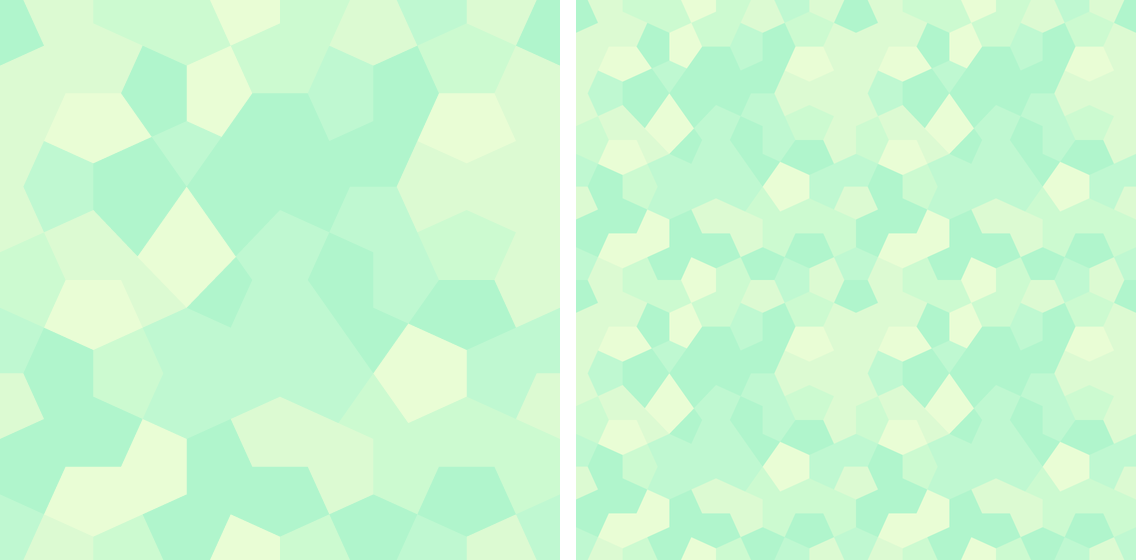
Left, the tile; right, the same tile 2 across and 2 down.
Write a Shadertoy shader that draws this pattern.

```glsl
const float TILES = 6.0;
const float SHORT_EDGE = 0.25;   // half length of the edge on even rows
const float LONG_EDGE = 0.297;   // half length of the edge on odd rows
const int SAMPLES = 4;

// Integer hash of a lattice position, 0 to 1
float hash(vec2 cell) {
    uvec2 q = uvec2(cell) * uvec2(1597334673u, 3812015801u);
    uint n = (q.x ^ q.y) * 1597334673u;
    n = (n ^ (n >> 15)) * 2246822519u;
    n ^= n >> 13;
    return float(n >> 8) / 16777216.0;
}

// Five greens, chosen by weight
vec3 palette(float pick) {
    const vec3 shades[5] = vec3[5](
        vec3(0.914, 0.992, 0.835),
        vec3(0.863, 0.980, 0.824),
        vec3(0.800, 0.980, 0.816),
        vec3(0.749, 0.973, 0.820),
        vec3(0.690, 0.961, 0.800));
    vec4 passed = step(vec4(0.13, 0.39, 0.57, 0.80), vec4(pick));
    return shades[int(dot(passed, vec4(1.0)))];
}

// Half length of the edge centred on a lattice node, seen from one tile
float halfEdge(vec2 node, vec2 tile) {
    vec2 n = mod(node, TILES);
    bool pinched = n == vec2(2.0) || n == vec2(4.0);
    bool stretched = n == vec2(2.0, 3.0) && tile.y == 2.0;
    float len = mod(n.y, 2.0) < 0.5 ? SHORT_EDGE : LONG_EDGE;
    return pinched ? 0.0 : (stretched ? -len : len);
}

// Kite with its top at the given point, y running down
bool insideKite(vec2 p, vec2 top, float height) {
    vec2 d = vec2(abs(p.x - top.x), p.y - top.y);
    return d.x < d.y * (1.0 - LONG_EDGE) && d.x < (height - d.y) * 0.97;
}

// Each tile is cut by two crossing lines; quarters join over tile sides
// into pentagons, and odd tiles are mirrored
vec2 pentagonId(vec2 p) {
    vec2 tile = floor(p);
    vec2 f = p - tile;
    bool mirrored = mod(tile.x + tile.y, 2.0) > 0.5;
    float dir = mirrored ? -1.0 : 1.0;
    if (mirrored) f.x = 1.0 - f.x;

    vec2 nearTop = tile + vec2(mirrored ? 1.0 : 0.0, 0.0);
    vec2 farTop = nearTop + vec2(dir, 0.0);
    vec2 nearLow = nearTop + vec2(0.0, 1.0);
    vec2 farLow = farTop + vec2(0.0, 1.0);

    float steepX = mix(halfEdge(nearTop, tile), 1.0 - halfEdge(farLow, tile), f.y);
    float flatY = mix(1.0 - halfEdge(nearLow, tile), halfEdge(farTop, tile), f.x);

    vec2 id;
    if (f.y < flatY)
        id = f.x < steepX ? 2.0 * nearTop + vec2(0.0, 1.0)
                          : 2.0 * farTop - vec2(dir, 0.0);
    else
        id = f.x < steepX ? 2.0 * nearLow + vec2(dir, 0.0)
                          : 2.0 * farLow - vec2(0.0, 1.0);
    return mod(id, 2.0 * TILES);
}

vec3 mosaic(vec2 p) {
    if (insideKite(p, vec2(2.0), 1.0 + LONG_EDGE)) return palette(0.0);
    return palette(hash(pentagonId(p)));
}

void mainImage(out vec4 fragColor, in vec2 fragCoord) {
    // Average a grid of samples for smooth edges
    vec3 sum = vec3(0.0);
    for (int j = 0; j < SAMPLES; j++)
    for (int i = 0; i < SAMPLES; i++) {
        vec2 offset = (vec2(i, j) + 0.5) / float(SAMPLES) - 0.5;
        vec2 uv = (fragCoord + offset) / iResolution.xy;
        sum += mosaic(TILES * vec2(uv.x, 1.0 - uv.y));
    }
    fragColor = vec4(sum / float(SAMPLES * SAMPLES), 1.0);
}
```
